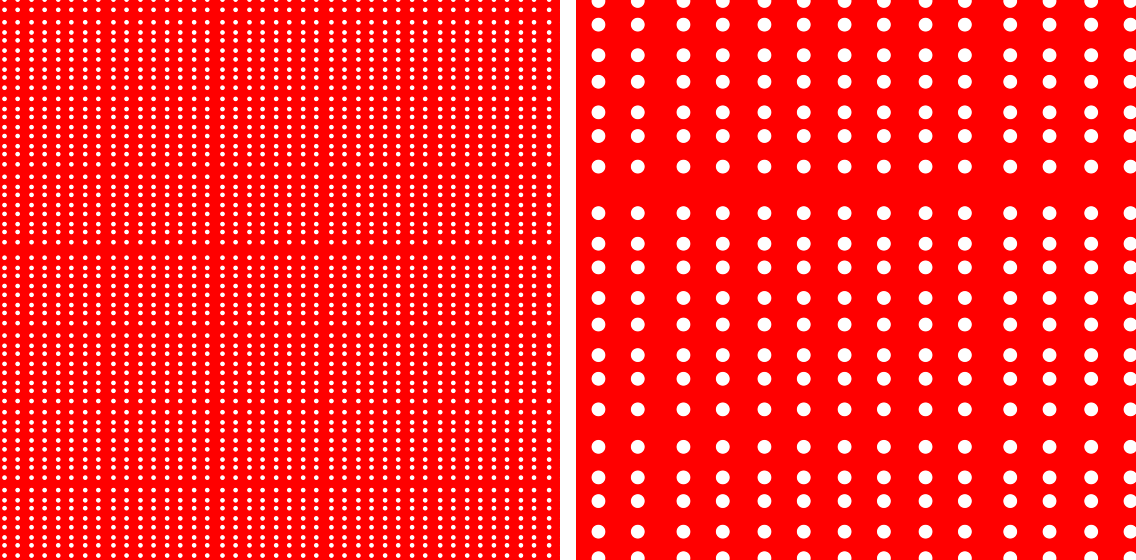
Left: the whole. Right: its middle third, enlarged.
Reproduce this pattern procedurally as a WebGL 2 fragment shader.

```glsl
#version 300 es
precision highp float;
// White dots on red, in columns and rows whose gaps follow nested binary groups.

#define DOT_RADIUS 0.0041
#define FIRST_DOT vec2(0.0081, -0.0993)
#define COLUMN_PITCH 0.0243
#define ROW_PITCH 0.0174
#define GROUND_COLOR vec3(1.0, 0.0, 0.0)
#define DOT_COLOR vec3(1.0)
#define LEVELS 6

uniform vec2 u_resolution;
out vec4 fragColor;

// Offset from a group to its twin, for groups of 1, 2, 4, 8, 16 and 32 dots
const float COLUMN_STEPS[LEVELS] = float[LEVELS](0.0234, 0.0482, 0.0959, 0.1945, 0.3892, 0.7780);
const float ROW_STEPS[LEVELS] = float[LEVELS](0.0182, 0.0323, 0.0663, 0.1391, 0.2759, 0.5595);

// Each set bit of the index adds the step of its level
float linePosition(int index, float steps[LEVELS]) {
    float position = 0.0;
    for (int level = 0; level < LEVELS; level++) {
        position += float((index >> level) & 1) * steps[level];
    }
    return position;
}

// Distance along one axis to the nearest line of dots
float lineDistance(float p, float pitch, float steps[LEVELS]) {
    int guess = int(floor(p / pitch + 0.5));
    float nearest = 1.0;
    for (int k = -2; k <= 2; k++) {
        int index = clamp(guess + k, 0, (1 << LEVELS) - 1);
        nearest = min(nearest, abs(p - linePosition(index, steps)));
    }
    return nearest;
}

void main() {
    // Canvas units, with rows counted from the top
    vec2 uv = gl_FragCoord.xy / u_resolution.y;
    vec2 p = vec2(uv.x, 1.0 - uv.y) - FIRST_DOT;

    vec2 offset = vec2(lineDistance(p.x, COLUMN_PITCH, COLUMN_STEPS),
                       lineDistance(p.y, ROW_PITCH, ROW_STEPS));

    // Round dot with an edge about one pixel soft
    float soft = 0.6 / u_resolution.y;
    float dotMask = 1.0 - smoothstep(-soft, soft, length(offset) - DOT_RADIUS);
    fragColor = vec4(mix(GROUND_COLOR, DOT_COLOR, dotMask), 1.0);
}
```
